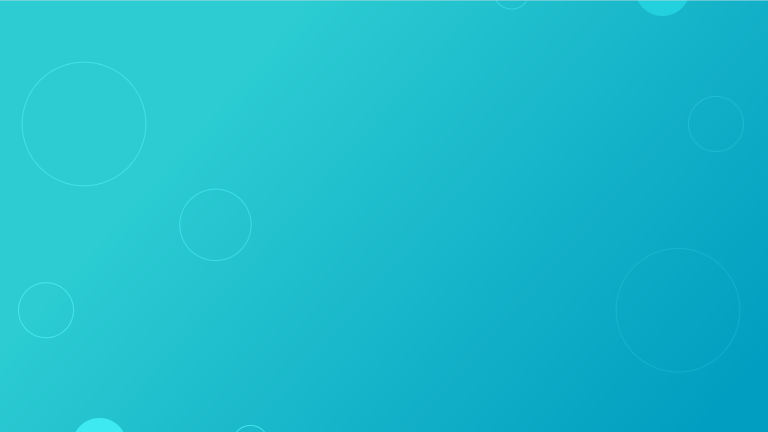
This background is drawn by a WebGL 2 fragment shader. Its source:

```glsl
#version 300 es
precision highp float;
// Diagonal turquoise-to-blue gradient with thin rings and bright discs at the edges.

uniform vec2 u_resolution;
out vec4 outColor;

const vec3 TURQUOISE = vec3(0.173, 0.801, 0.825);
const vec3 DEEP_BLUE = vec3(0.006, 0.620, 0.755);
const vec3 RING_CYAN = vec3(0.300, 0.940, 0.960);
const vec3 LOW_DISC = vec3(0.245, 0.915, 0.950);
const vec3 HIGH_DISC = vec3(0.135, 0.815, 0.870);
const vec3 EDGE_PALE = vec3(0.660, 0.850, 0.880);
const float LINE_HALF_WIDTH = 0.0012;

// Antialiased coverage of a signed distance (negative inside).
float coverage(float dist, float pixel) {
    return clamp(0.5 - dist / pixel, 0.0, 1.0);
}

// circle = centre.xy, radius
float circleDistance(vec2 p, vec3 circle) {
    return length(p - circle.xy) - circle.z;
}

float disc(vec2 p, vec3 circle, float pixel) {
    return coverage(circleDistance(p, circle), pixel);
}

float ring(vec2 p, vec3 circle, float halfWidth, float pixel) {
    return coverage(abs(circleDistance(p, circle)) - halfWidth, pixel);
}

// Flat colour at both ends, linear blend along the slanted axis.
vec3 diagonalGradient(vec2 p, vec3 from, vec3 to) {
    float along = dot(vec2(p.x, 1.0 - p.y), vec2(0.750, 0.661));
    return mix(from, to, clamp((along - 0.525) / 1.345, 0.0, 1.0));
}

void main() {
    // Canvas height is one unit.
    vec2 p = gl_FragCoord.xy / u_resolution.y;
    float pixel = 1.0 / u_resolution.y;
    vec3 color = diagonalGradient(p, TURQUOISE, DEEP_BLUE);

    // Rings: centre, radius, opacity
    vec4 rings[7] = vec4[7](
        vec4(0.1944, 0.7130, 0.1431, 0.58),
        vec4(0.4988, 0.4795, 0.0826, 0.56),
        vec4(0.1065, 0.2819, 0.0637, 0.72),
        vec4(1.6574, 0.7130, 0.0637, 0.22),
        vec4(1.5694, 0.2819, 0.1431, 0.17),
        vec4(1.1840, 1.0208, 0.0417, 0.45),
        vec4(0.5800, -0.0266, 0.0417, 0.80));
    for (int i = 0; i < 7; i++) {
        float line = ring(p, rings[i].xyz, LINE_HALF_WIDTH, pixel);
        color = mix(color, RING_CYAN, line * rings[i].w);
    }

    // Discs cut by the lower and upper edges
    color = mix(color, LOW_DISC, disc(p, vec3(0.2303, -0.0313, 0.0637), pixel));
    color = mix(color, HIGH_DISC, disc(p, vec3(1.5336, 1.0266, 0.0637), pixel));

    // Pale hairline along the top
    color = mix(color, EDGE_PALE, coverage(0.9988 - p.y, pixel));

    outColor = vec4(color, 1.0);
}
```
